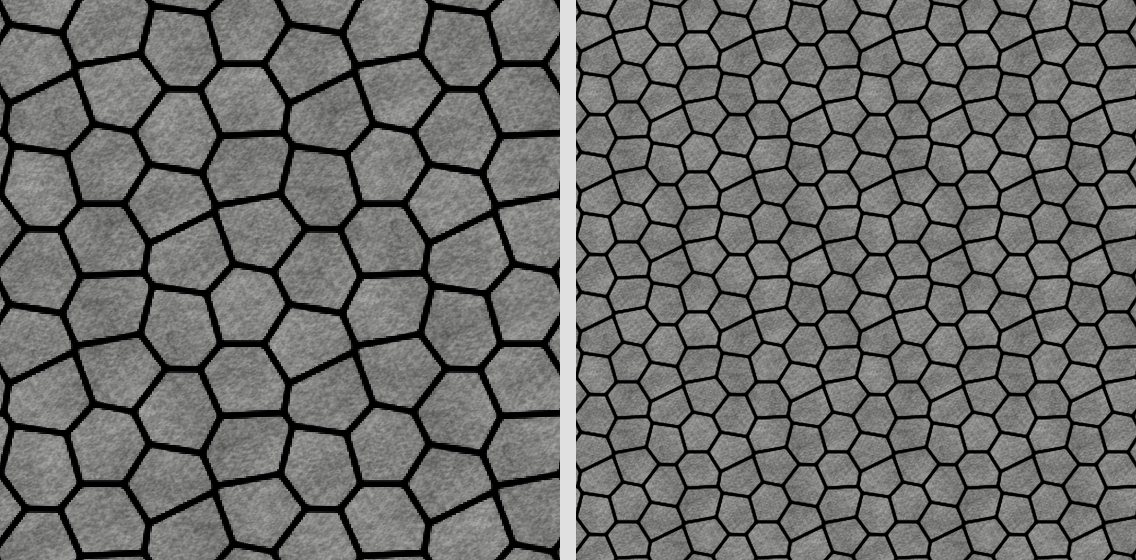
Left: one tile. Right: repeated 2 by 2.
Reproduce this texture procedurally as a three.js fragment shader.

```glsl
varying vec2 vUv;

const float CELLS = 8.0;
const vec2 JITTER = vec2(0.50, 0.40);
const float EDGE_STEPS = 256.0;
const float CORNER_ROUNDING = 0.04;
const vec3 STONE_COLOR = vec3(0.511, 0.511, 0.503);
const vec3 JOINT_COLOR = vec3(0.0);
const vec3 JOINT_RIM_COLOR = vec3(0.14);

float hash(vec2 p) {
  return fract(sin(dot(p, vec2(127.1, 311.7))) * 43758.5453);
}

// Value noise that wraps after a whole number of lattice steps
float wrappedNoise(vec2 p, vec2 period) {
  vec2 i = floor(p);
  vec2 f = fract(p);
  f = f * f * (3.0 - 2.0 * f);
  vec2 lo = mod(i, period);
  vec2 hi = mod(i + 1.0, period);
  return mix(mix(hash(lo), hash(vec2(hi.x, lo.y)), f.x),
             mix(hash(vec2(lo.x, hi.y)), hash(hi), f.x), f.y);
}

// Noise stretched along a rising diagonal; the integer skew keeps it tileable
float diagonalNoise(vec2 uv, vec2 frequency) {
  vec2 skewed = vec2(2.0 * uv.x + uv.y, 2.0 * uv.y - uv.x);
  return wrappedNoise(skewed * frequency, frequency) - 0.5;
}

// Odd columns sit half a cell higher; blocks of 4 by 2 recur shifted by 2
vec2 stoneCentre(vec2 cell) {
  vec2 id = vec2(mod(cell.x - 2.0 * floor(cell.y * 0.5), 4.0), mod(cell.y, 2.0));
  vec2 random = vec2(hash(id + 3.7), hash(id + 18.3));
  float stagger = 0.5 * mod(cell.x, 2.0);
  return cell + vec2(0.5, 0.25 + stagger) + JITTER * (random - 0.5);
}

float smoothMin(float a, float b, float k) {
  float h = max(k - abs(a - b), 0.0) / k;
  return min(a, b) - h * h * k * 0.25;
}

// Distance to the nearest border between two stones, in cell units
float borderDistance(vec2 p) {
  vec2 base = floor(p);
  vec2 nearestCell = base;
  vec2 toNearest = vec2(0.0);
  float best = 8.0;
  for (int y = -1; y <= 1; y++) {
    for (int x = -1; x <= 1; x++) {
      vec2 cell = base + vec2(float(x), float(y));
      vec2 toCentre = stoneCentre(cell) - p;
      float d = dot(toCentre, toCentre);
      if (d < best) {
        best = d;
        nearestCell = cell;
        toNearest = toCentre;
      }
    }
  }
  float border = 8.0;
  for (int y = -2; y <= 2; y++) {
    for (int x = -2; x <= 2; x++) {
      if (x == 0 && y == 0) continue;
      vec2 toCentre = stoneCentre(nearestCell + vec2(float(x), float(y))) - p;
      float d = dot(0.5 * (toNearest + toCentre), normalize(toCentre - toNearest));
      border = smoothMin(border, d, CORNER_ROUNDING);
    }
  }
  return border;
}

// Softened steps that give the joints a slightly notched edge
vec2 notched(vec2 uv, float steps) {
  vec2 p = uv * steps;
  return (floor(p) + smoothstep(0.25, 0.75, fract(p))) / steps;
}

// Cloudy tone, rough diagonal grain and a few pale flecks
float stoneTone(vec2 uv) {
  float clouds = 0.10 * diagonalNoise(uv, vec2(5.0, 7.0));
  float patches = 0.05 * diagonalNoise(uv, vec2(14.0, 19.0));
  float grain = 0.11 * diagonalNoise(uv, vec2(52.0, 83.0));
  float grit = 0.15 * diagonalNoise(uv, vec2(113.0, 167.0));
  float flecks = 0.07 * smoothstep(0.38, 0.5, diagonalNoise(uv, vec2(67.0, 73.0)));
  return clouds + patches + grain + grit + flecks;
}

// Black core with a faint dark rim
vec3 jointColor(float border) {
  return mix(JOINT_COLOR, JOINT_RIM_COLOR, smoothstep(0.030, 0.050, border));
}

void main() {
  float border = borderDistance(notched(vUv, EDGE_STEPS) * CELLS);
  float stoneMask = smoothstep(0.044, 0.056, border);
  float edgeShade = mix(0.95, 1.0, smoothstep(0.05, 0.11, border));
  vec3 stone = (STONE_COLOR + stoneTone(vUv)) * edgeShade;
  gl_FragColor = vec4(mix(jointColor(border), stone, stoneMask), 1.0);
}
```
